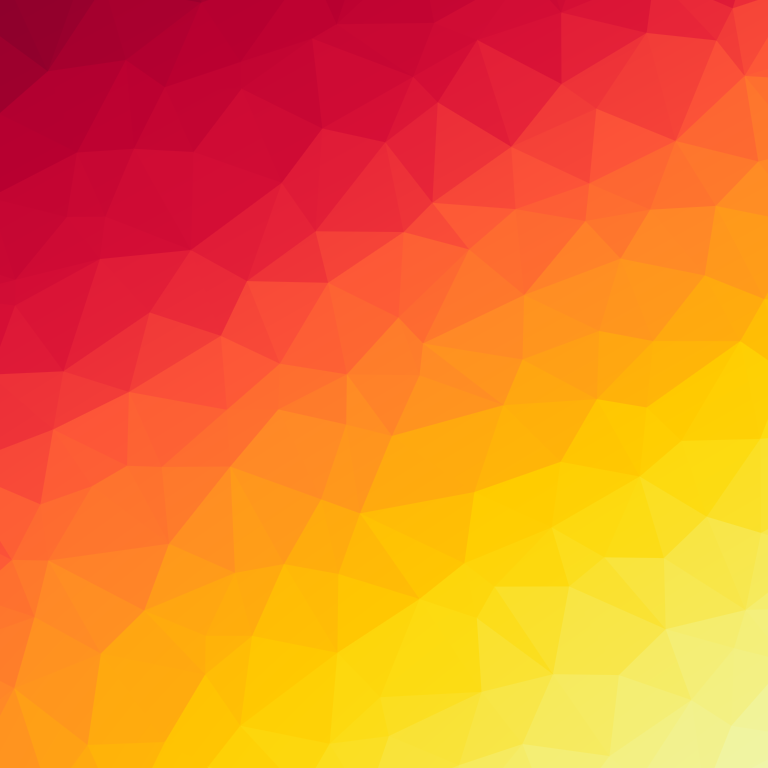
This background is drawn by a three.js fragment shader. Its source:

```glsl
// Low-poly mesh of flat triangles shaded from crimson through orange to pale yellow.
varying vec2 vUv;

// Mesh
const float CELLS = 11.0;          // grid cells across the canvas
const float GRID_ANGLE = 0.34;     // tilt of the grid in radians
const float JITTER = 0.37;         // vertex displacement in cells
const float EDGE_WIDTH = 0.0014;   // edge smoothing in canvas units

// Gradient
const float SLOPE = 0.55;          // horizontal weight against vertical
const float BEND = 0.11;           // lag of the gradient at lower left
const float FACET_SPREAD = 0.022;  // random tone shift of each facet
const float INNER_GRADIENT = 0.12; // share of gradient kept in a facet

// Palette
const vec3 WINE = vec3(0.55, 0.00, 0.17);
const vec3 CRIMSON = vec3(0.73, 0.00, 0.19);
const vec3 RED = vec3(0.84, 0.06, 0.21);
const vec3 SCARLET = vec3(0.91, 0.15, 0.22);
const vec3 CORAL = vec3(0.99, 0.33, 0.22);
const vec3 ORANGE = vec3(1.00, 0.54, 0.15);
const vec3 AMBER = vec3(1.00, 0.69, 0.04);
const vec3 GOLD = vec3(1.00, 0.80, 0.00);
const vec3 YELLOW = vec3(0.99, 0.86, 0.07);
const vec3 STRAW = vec3(0.96, 0.93, 0.43);
const vec3 CREAM = vec3(0.94, 0.96, 0.66);

float hash(vec2 p) {
  return fract(sin(dot(p, vec2(127.1, 311.7))) * 43758.5453);
}

float cross2(vec2 a, vec2 b) {
  return a.x * b.y - a.y * b.x;
}

mat2 rotation(float angle) {
  float c = cos(angle), s = sin(angle);
  return mat2(c, s, -s, c);
}

float ramp(float a, float b, float t) {
  return clamp((t - a) / (b - a), 0.0, 1.0);
}

vec3 palette(float t) {
  vec3 c = mix(WINE, CRIMSON, ramp(0.0, 0.14, t));
  c = mix(c, RED, ramp(0.14, 0.27, t));
  c = mix(c, SCARLET, ramp(0.27, 0.33, t));
  c = mix(c, CORAL, ramp(0.33, 0.40, t));
  c = mix(c, ORANGE, ramp(0.40, 0.51, t));
  c = mix(c, AMBER, ramp(0.51, 0.60, t));
  c = mix(c, GOLD, ramp(0.60, 0.66, t));
  c = mix(c, YELLOW, ramp(0.66, 0.72, t));
  c = mix(c, STRAW, ramp(0.72, 0.86, t));
  return mix(c, CREAM, ramp(0.86, 1.0, t));
}

// Gradient position at a canvas point, 0 at upper left to 1 at lower right
float tone(vec2 uv) {
  float depth = 1.0 - uv.y;
  float lag = BEND * (1.0 - uv.x) * depth * depth * depth * depth;
  return (SLOPE * uv.x + depth) / (1.0 + SLOPE) - lag;
}

// Jittered grid vertex
vec2 vertex(vec2 id) {
  return id + JITTER * (2.0 * vec2(hash(id), hash(id + 57.3)) - 1.0);
}

// Signed distance to a line, positive on its left
float leftOf(vec2 p, vec2 a, vec2 b) {
  return cross2(b - a, p - a) / max(length(b - a), 0.0001);
}

// Facet colour times coverage, with coverage in w
vec4 facet(vec2 p, vec2 a, vec2 b, vec2 c) {
  float inside = min(leftOf(p, a, b), min(leftOf(p, b, c), leftOf(p, c, a)));
  float coverage = clamp(inside / (EDGE_WIDTH * CELLS) + 0.5, 0.0, 1.0);
  vec2 center = (a + b + c) / 3.0;
  vec2 sampleAt = mix(center, p, INNER_GRADIENT);
  float t = tone(rotation(-GRID_ANGLE) * sampleAt / CELLS);
  t += FACET_SPREAD * (hash(floor(center * 64.0)) - 0.5);
  return vec4(palette(t), 1.0) * coverage;
}

void main() {
  vec2 p = rotation(GRID_ANGLE) * vUv * CELLS;
  vec2 cell = floor(p);
  vec4 sum = vec4(0.0);

  // Split each nearby quad along its Delaunay diagonal
  for (int j = -1; j <= 1; j++) {
    for (int i = -1; i <= 1; i++) {
      vec2 id = cell + vec2(float(i), float(j));
      vec2 a = vertex(id);
      vec2 b = vertex(id + vec2(1.0, 0.0));
      vec2 c = vertex(id + vec2(1.0, 1.0));
      vec2 d = vertex(id + vec2(0.0, 1.0));
      float angleSum = cross2(c - b, a - b) * dot(a - d, c - d)
                     + dot(c - b, a - b) * cross2(a - d, c - d);
      if (angleSum > 0.0) {
        sum += facet(p, a, b, c) + facet(p, a, c, d);
      } else {
        sum += facet(p, a, b, d) + facet(p, b, c, d);
      }
    }
  }

  gl_FragColor = vec4(sum.rgb / max(sum.w, 0.001), 1.0);
}
```
